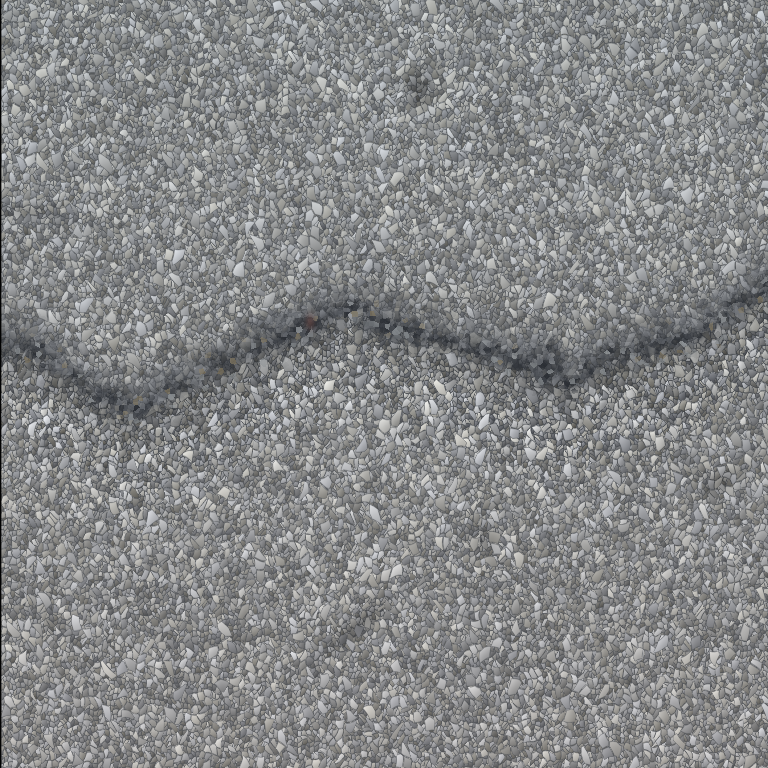
This texture is drawn by a Shadertoy shader. Its source:

```glsl
// Grey asphalt of packed stone chips, split by a ragged dark crack across the middle.

struct Chip { float edge; vec2 offset; vec2 random; };

vec2 hash2(vec2 p) {
    vec3 q = fract(p.xyx * vec3(0.1031, 0.1030, 0.0973));
    q += dot(q, q.yzx + 33.33);
    return fract((q.xx + q.yz) * q.zy);
}

// Layered sines: smooth variation, roughly -1 to 1
float waves(vec2 p) {
    float sum = 0.0, gain = 0.5;
    for (int i = 0; i < 4; i++) {
        sum += gain * sin(p.x + 1.7 * sin(p.y)) * cos(p.y - 1.3 * sin(0.8 * p.x));
        p = mat2(1.5, 1.1, -1.1, 1.5) * p + 2.3;
        gain *= 0.6;
    }
    return sum;
}

// Cellular noise: nearest cell, with the distance to its border
Chip nearestChip(vec2 p) {
    vec2 cell = floor(p), id = cell, near = vec2(9.0), next = vec2(9.0);
    for (int j = -1; j <= 1; j++)
    for (int i = -1; i <= 1; i++) {
        vec2 g = cell + vec2(i, j);
        vec2 o = g + 0.5 + 0.85 * (hash2(g) - 0.5) - p;
        if (dot(o, o) < dot(near, near)) { next = near; near = o; id = g; }
        else if (dot(o, o) < dot(next, next)) next = o;
    }
    float edge = dot(0.5 * (near + next), normalize(next - near));
    return Chip(edge, -near, hash2(id + 71.0));
}

// Lays chips over what is below; coverage is the share of cells that hold one
vec3 layChips(vec3 under, vec2 uv, float density, float coverage, vec2 tones, float seed) {
    vec2 p = uv * density * vec2(1.14, 0.88);
    p += 0.22 * sin(p.yx * 1.9 + seed) + seed * 37.0;
    Chip chip = nearestChip(p);
    float pixel = density / iResolution.y;
    float inside = smoothstep(0.04 - 0.6 * pixel, 0.10 + 0.6 * pixel, chip.edge);
    float present = step(chip.random.x, coverage);
    float tone = mix(tones.x, tones.y, chip.random.y);
    tone += 0.16 * dot(chip.offset, vec2(-0.5, 0.8));
    float warmth = fract(chip.random.x * 57.0) - 0.5;
    vec3 stone = tone + vec3(0.022, 0.008, -0.032) * warmth;
    vec3 rim = mix(under, vec3(0.25, 0.265, 0.285), 0.62);
    float rimMask = smoothstep(-0.02, 0.05, chip.edge);
    return mix(under, mix(rim, stone, inside), present * rimMask);
}

// Crack at x: height of its core, and how dark it is there
vec2 crackAt(float x) {
    const vec3 path[15] = vec3[15](
        vec3(0.0, 0.555, 0.80), vec3(0.05, 0.540, 0.85), vec3(0.11, 0.492, 0.75),
        vec3(0.175, 0.465, 0.85), vec3(0.215, 0.489, 0.75), vec3(0.27, 0.512, 0.40),
        vec3(0.34, 0.550, 0.55), vec3(0.40, 0.578, 0.70), vec3(0.47, 0.603, 0.85),
        vec3(0.53, 0.570, 0.90), vec3(0.64, 0.540, 0.90), vec3(0.745, 0.497, 1.0),
        vec3(0.775, 0.526, 0.90), vec3(0.91, 0.565, 0.85), vec3(1.0, 0.628, 0.90));
    vec2 result = path[0].yz;
    for (int i = 0; i < 14; i++) {
        float t = (x - path[i].x) / (path[i + 1].x - path[i].x);
        if (t >= 0.0) result = mix(path[i].yz, path[i + 1].yz, min(t, 1.0));
    }
    return result;
}

float bell(float x, float width) { return exp(-x * x / (width * width)); }

// Soft tilted oval, 1 at its centre
float blotch(vec2 p, vec2 centre, vec2 radius, float tilt) {
    p -= centre;
    p.y -= tilt * p.x;
    return exp(-dot(p / radius, p / radius));
}

void mainImage(out vec4 fragColor, in vec2 fragCoord) {
    vec2 uv = fragCoord / iResolution.xy;

    // Packed chips, from fine grit up to scattered large stones
    vec3 color = vec3(0.36, 0.37, 0.385);
    color = layChips(color, uv, 165.0, 1.0, vec2(0.41, 0.71), 1.0);
    color = layChips(color, uv, 112.0, 0.50, vec2(0.47, 0.77), 2.0);
    color = layChips(color, uv, 74.0, 0.11, vec2(0.57, 0.76), 3.0);

    // Ragged signed height above the crack
    vec2 crack = crackAt(uv.x);
    vec2 grain = nearestChip(uv * 150.0).random;
    float ragged = 0.010 * waves(uv * 60.0) + 0.014 * (grain.x - 0.5);
    float height = uv.y - crack.x + ragged;

    // Stronger contrast among the loose stones beside the crack
    float loose = bell(height + 0.065, 0.065);
    color = 0.53 + (color - 0.53) * (0.98 + 0.27 * loose);

    // Broad unevenness and old stains
    color *= 1.015 + 0.02 * waves(uv * 9.0) + 0.045 * waves(uv * 41.0 + 4.0);
    float stain = 0.30 * blotch(uv, vec2(0.545, 0.885), vec2(0.016, 0.026), 0.0)
        + 0.25 * blotch(uv, vec2(0.465, 0.185), vec2(0.045, 0.016), 0.8)
        + 0.20 * blotch(uv, vec2(0.03, 0.725), vec2(0.05, 0.008), 0.0)
        + 0.18 * blotch(uv, vec2(0.63, 0.30), vec2(0.018, 0.022), 0.0)
        + 0.25 * blotch(uv, vec2(0.94, 0.375), vec2(0.024, 0.014), 0.5);
    color *= 1.0 - stain;
    color *= mix(vec3(1.008, 1.0, 0.995), vec3(0.982, 1.0, 1.003), uv.y);

    // Worn halo, then crushed grey grit on the upper shoulder
    color *= 1.0 - 0.22 * bell(height + 0.004, 0.042);
    float grit = bell(height - 0.022, 0.017) * (0.45 + 0.30 * waves(uv * 21.0));
    color = mix(color, vec3(0.39, 0.405, 0.43) + 0.24 * (grain.y - 0.5), grit);

    // Dark core and the deep pockets along it
    float core = crack.y * bell(height, 0.0125) * (0.85 + 0.5 * waves(uv * 85.0));
    float pockets = 0.60 * blotch(uv, vec2(0.715, 0.54), vec2(0.022, 0.030), -0.6)
        + 0.55 * blotch(uv, vec2(0.50, 0.570), vec2(0.045, 0.018), -0.4)
        + 0.50 * blotch(uv, vec2(0.395, 0.568), vec2(0.045, 0.018), 0.3)
        + 0.30 * blotch(uv, vec2(0.29, 0.535), vec2(0.050, 0.016), 0.5)
        + 0.45 * blotch(uv, vec2(0.16, 0.468), vec2(0.045, 0.017), -0.2);
    float dark = clamp(core + pockets * (0.4 + 1.2 * grain.x), 0.0, 1.0);
    vec3 shadow = vec3(0.15, 0.165, 0.19) + 0.26 * grain.y * grain.y;
    color = mix(color, shadow, 0.88 * dark);

    // Pale and ochre fragments caught in the crack, and one rusty patch
    float caught = bell(height, 0.022);
    color = mix(color, vec3(0.63, 0.65, 0.66), 0.6 * caught * step(0.94, grain.x));
    color = mix(color, vec3(0.47, 0.42, 0.31), 0.6 * caught * step(0.975, grain.y));
    color = mix(color, vec3(0.36, 0.25, 0.24), 0.7 * blotch(uv, vec2(0.404, 0.581), vec2(0.006, 0.010), 0.0));

    // Thin dark strip on the left border
    color *= smoothstep(0.0005, 0.0030, uv.x);
    fragColor = vec4(clamp(color, 0.0, 1.0), 1.0);
}
```
